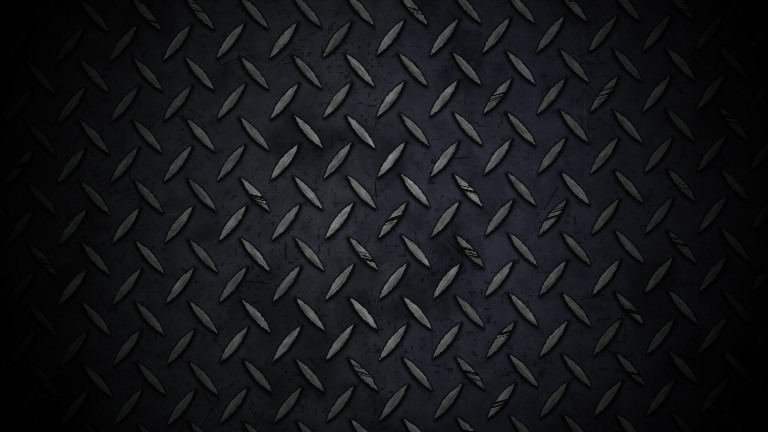
Write a Shadertoy shader that draws this texture.

```glsl
// Dark steel tread plate: leaning pointed bars in two directions, worn and vignetted.

// Lengths are in canvas heights.
const vec2 STEP_X = vec2(0.1234, 0.0025);      // lattice step along a row
const vec2 STEP_Y = vec2(-0.0016, 0.1407);     // lattice step up a column
const vec2 RISING_ORIGIN = vec2(0.7824, 0.6285);
const vec2 FALLING_ORIGIN = vec2(0.8385, 0.5555);
const vec2 RISING_SIZE = vec2(0.0102, 0.0535); // half width, half length
const vec2 FALLING_SIZE = vec2(0.0096, 0.0515);
const float RISING_ANGLE = 0.91;
const float FALLING_ANGLE = 2.29;
const vec3 PLATE_COLOR = vec3(0.158, 0.166, 0.190);
const vec3 BAR_COLOR = vec3(0.475, 0.500, 0.495);
const vec3 GRIME_COLOR = vec3(0.030, 0.030, 0.034);
const float BAR_DAMAGE = 0.13;                 // share of gouged bars
const int SCRATCHES = 30;
const vec2 LIGHT_CENTER = vec2(0.90, 0.52);
const float LIGHT_INNER = 0.10;
const float LIGHT_OUTER = 1.02;

float hash(vec2 p) {
    vec3 q = fract(p.xyx * 0.1031);
    q += dot(q, q.yzx + 33.33);
    return fract((q.x + q.y) * q.z);
}

float noise(vec2 p) {
    vec2 i = floor(p), f = fract(p);
    f = f * f * (3.0 - 2.0 * f);
    float low = mix(hash(i), hash(i + vec2(1, 0)), f.x);
    float high = mix(hash(i + vec2(0, 1)), hash(i + vec2(1, 1)), f.x);
    return mix(low, high, f.y);
}

float fbm(vec2 p) {
    float sum = 0.0, amp = 0.5;
    for (int i = 0; i < 5; i++) {
        sum += amp * noise(p);
        p = mat2(1.6, 1.2, -1.2, 1.6) * p + 7.3;
        amp *= 0.5;
    }
    return sum;
}

// Signed distance to a pointed lens standing along y
float lens(vec2 p, vec2 size) {
    p = abs(p);
    float radius = dot(size, size) / (2.0 * size.x);
    float shift = radius - size.x;
    return (p.y - size.y) * shift > p.x * size.y
        ? length(p - vec2(0.0, size.y))
        : length(p + vec2(shift, 0.0)) - radius;
}

float segment(vec2 p, vec2 dir, float halfLength) {
    return length(p - dir * clamp(dot(p, dir), -halfLength, halfLength));
}

// Lays one family of parallel bars over the plate
vec3 addBars(vec3 color, vec2 uv, vec2 origin, vec2 size, float angle, float seed, float px) {
    mat2 lattice = mat2(STEP_X, STEP_Y);
    vec2 id = round(inverse(lattice) * (uv - origin));
    vec2 key = id + seed;
    vec2 p = uv - origin - lattice * id;
    p += (vec2(hash(key + 3.1), hash(key + 5.7)) - 0.5) * 0.003;

    // Bar frame: x runs across toward the upper flank, y along
    vec2 along = vec2(cos(angle), sin(angle));
    vec2 across = vec2(-along.y, along.x);
    across *= sign(across.y);
    vec2 q = vec2(dot(p, across), dot(p, along));
    float rough = (noise(uv * 190.0) - 0.5) * 0.0022;
    float d = lens(q, size) + rough;

    // Soft shadow, then the grimy crease, heavier below
    float shadow = lens(q + vec2(0.0045, 0.0), size);
    color *= 1.0 - 0.45 * (1.0 - smoothstep(-0.002, 0.011, shadow));
    float crease = min(d, shadow) - 0.0012;
    color = mix(color, GRIME_COLOR, 0.8 * (1.0 - smoothstep(-px, px + 0.0015, crease)));

    // Brushed top face with a brighter upper flank
    float streak = noise(vec2(q.x * 420.0, q.y * 45.0) + key * 17.0);
    float blotch = fbm(uv * 75.0);
    float tone = 0.46 + 0.32 * streak + 0.38 * blotch + 0.16 * q.x / size.x;
    tone *= mix(0.78, 1.08, hash(key + 9.2));
    vec3 face = BAR_COLOR * tone;

    // Gouges slanting across a few bars
    float slant = q.y + q.x * 1.4 + (hash(key + 1.9) - 0.5) * 0.035;
    float gouge = smoothstep(0.42, 0.65, noise(vec2(slant * 260.0, q.x * 60.0) + key));
    gouge *= 1.0 - smoothstep(0.010, 0.022, abs(slant));
    face *= 1.0 - 0.85 * gouge * step(hash(key + 12.4), BAR_DAMAGE);

    float cover = 1.0 - smoothstep(-px, px, d + 0.0007);
    return mix(color, face, cover);
}

// Mottled sheet with pits, stains and hairline scratches
vec3 plate(vec2 uv, float px) {
    float stain = smoothstep(0.50, 0.72, fbm(uv * 6.0 + 4.0));
    float pits = smoothstep(0.70, 0.88, noise(uv * 130.0)) * noise(uv * 14.0);
    vec3 color = PLATE_COLOR * (0.74 + 0.52 * fbm(uv * 38.0));
    color *= (1.0 - 0.35 * stain) * (1.0 - 0.50 * pits);
    color *= 0.94 + 0.12 * noise(uv * 300.0);
    color.b *= 1.0 + 0.10 * smoothstep(0.7, 1.2, uv.x);
    for (int i = 0; i < SCRATCHES; i++) {
        vec2 key = vec2(float(i), 41.0);
        vec2 center = vec2(hash(key) * iResolution.x / iResolution.y, hash(key + 2.3));
        float turn = 6.2832 * hash(key + 4.6);
        float d = segment(uv - center, vec2(cos(turn), sin(turn)), 0.01 + 0.03 * hash(key + 6.9));
        float line = 1.0 - smoothstep(0.0004, 0.0008 + px, d + 0.001 * noise(uv * 160.0));
        color *= 1.0 + line * mix(-0.65, 0.35, step(0.7, hash(key + 8.1)));
    }
    return color;
}

void mainImage(out vec4 fragColor, in vec2 fragCoord) {
    vec2 uv = fragCoord / iResolution.y;
    float px = 0.75 / iResolution.y;
    vec3 color = plate(uv, px);
    color = addBars(color, uv, FALLING_ORIGIN, FALLING_SIZE, FALLING_ANGLE, 71.0, px);
    color = addBars(color, uv, RISING_ORIGIN, RISING_SIZE, RISING_ANGLE, 23.0, px);
    float light = 1.0 - smoothstep(LIGHT_INNER, LIGHT_OUTER, length(uv - LIGHT_CENTER));
    fragColor = vec4(color * light, 1.0);
}
```
